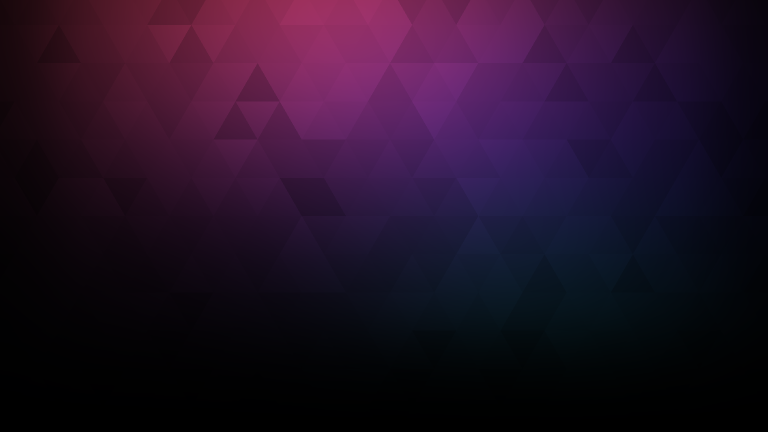
This background is drawn by a Shadertoy shader. Its source:

```glsl
// A dark backdrop lit by three soft glows: rose at the top, violet-blue beside it
// and teal below. A faint mosaic of equilateral triangles shades the glows,
// using a skewed lattice with one random tone per facet at two sizes.

float hash(vec3 cell) {
    cell = fract(cell * vec3(0.1031, 0.1130, 0.0973));
    cell += dot(cell, cell.yzx + 33.33);
    return fract((cell.x + cell.y) * cell.z);
}

// Random tone of the triangle that holds this point of the skewed lattice
float facetTone(vec2 skewed) {
    vec2 inside = fract(skewed);
    float pointsDown = step(1.0, inside.x + inside.y);
    return hash(vec3(floor(skewed) + 40.0, pointsDown + 5.0));
}

// Shade factor: small facets, grouped facets and a few distinctly darker ones
float mosaic(vec2 p) {
    vec2 grid = (p - vec2(0.014, 0.0)) / vec2(0.1022, 0.0885);
    vec2 skewed = vec2(grid.x - 0.5 * grid.y, grid.y);
    float fine = facetTone(skewed);
    float broad = facetTone(0.5 * skewed + 11.0);
    float dark = step(0.88, fine);
    return 1.0 + 0.10 * (fine - 0.5) + 0.13 * (broad - 0.5) - 0.20 * dark;
}

float glow(vec2 uv, vec2 center, vec2 spread) {
    vec2 d = (uv - center) / spread;
    return exp(-dot(d, d));
}

void mainImage(out vec4 fragColor, in vec2 fragCoord) {
    vec2 uv = fragCoord / iResolution.xy;

    // Coloured light
    vec3 color = vec3(0.004, 0.005, 0.008);
    color += vec3(0.55, 0.150, 0.19) * glow(uv, vec2(0.42, 0.99), vec2(0.36, 0.42));
    color += vec3(0.04, 0.045, 0.30) * glow(uv, vec2(0.59, 0.75), vec2(0.36, 0.36));
    color += vec3(0.00, 0.075, 0.06) * glow(uv, vec2(0.68, 0.38), vec2(0.24, 0.26));

    // Fade to black at the floor and dim the side edges
    color *= smoothstep(-0.03, 0.30, uv.y);
    color *= 0.65 + 0.35 * smoothstep(0.0, 0.12, min(uv.x, 1.0 - uv.x));

    // Triangles, averaged over four samples for smooth edges
    float shade = 0.0;
    for (int i = 0; i < 4; i++) {
        vec2 offset = vec2(i % 2, i / 2) * 0.5 - 0.25;
        vec2 p = (fragCoord + offset - 0.5 * iResolution.xy) / iResolution.y;
        shade += 0.25 * mosaic(p);
    }

    fragColor = vec4(color * shade, 1.0);
}
```
